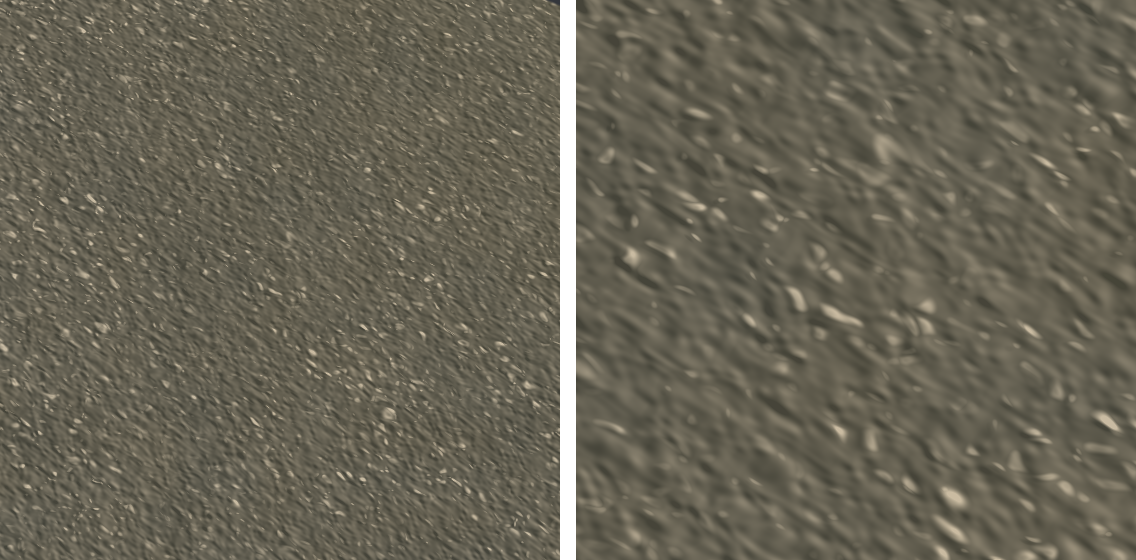
Left, the full canvas; right, a detail of the centre.
Reproduce this texture procedurally as a three.js fragment shader.

```glsl
varying vec2 vUv;

float hash(vec2 p) {
  vec3 q = fract(vec3(p.xyx) * 0.1031);
  q += dot(q, q.yzx + 33.33);
  return fract((q.x + q.y) * q.z);
}

float noise(vec2 p) {
  vec2 i = floor(p), f = fract(p);
  f = f * f * (3.0 - 2.0 * f);
  return mix(mix(hash(i), hash(i + vec2(1.0, 0.0)), f.x),
             mix(hash(i + vec2(0.0, 1.0)), hash(i + 1.0), f.x), f.y);
}

// Soft rounded stones, one candidate per cell; share is the filled fraction
float stones(vec2 p, float share) {
  vec2 cell = floor(p);
  float cover = 0.0;
  for (int y = -1; y <= 1; y++) {
    for (int x = -1; x <= 1; x++) {
      vec2 id = cell + vec2(float(x), float(y));
      vec2 centre = id + 0.1 + 0.8 * vec2(hash(id + 11.3), hash(id + 47.9));
      float pick = hash(id + 83.1);
      float radius = mix(0.24, 0.5, pow(hash(id + 29.7), 1.8));
      float strength = mix(0.4, 1.0, hash(id + 61.5));
      float body = 1.0 - smoothstep(radius * 0.25, radius, length(p - centre));
      cover = max(cover, body * strength * step(pick, share));
    }
  }
  return cover;
}

// Light stone cover: large pebbles and dimmer fine chips, gathered in clusters
float pebbleCover(vec2 p) {
  vec2 warp = vec2(noise(p * 0.8 + 7.0), noise(p * 0.8 + 91.0)) - 0.5;
  vec2 q = p + warp * 1.1;
  float large = stones(q * 0.44 + 20.0, 0.3);
  float fine = stones(q * 0.72 + 150.0, 0.34) * 0.62;
  float cluster = smoothstep(0.2, 0.7, noise(p * vec2(0.16, 0.12) + 5.0));
  return max(large, fine) * mix(0.5, 1.0, cluster);
}

float gritHeight(vec2 p) {
  return noise(p * 0.75 + 9.0) + 0.7 * noise(p * 1.4 + 37.0);
}

void main() {
  // Receding ground, with grains stretched down towards the right
  vec2 ground = vec2((vUv.x - 0.5) * (1.0 + 0.15 * vUv.y) + 0.5,
                     vUv.y * (1.0 + 0.25 * vUv.y));
  float c = cos(0.66), s = sin(0.66);
  vec2 grain = vec2(c * ground.x - s * ground.y, s * ground.x + c * ground.y);
  grain = grain * vec2(72.0, 126.0) + 200.0;

  // Bend the grains so that their outlines stay ragged
  grain += 0.7 * (vec2(noise(grain * 0.45), noise(grain * 0.45 + 63.0)) - 0.5);

  // Relief lit from the upper right
  vec2 towardLight = vec2(0.14, 0.46);
  float pebble = pebbleCover(grain);
  float pebbleSlope = pebble - pebbleCover(grain + towardLight);
  float relief = gritHeight(grain) - gritHeight(grain + towardLight)
               + 0.3 * pebbleSlope;

  float mottle = noise(vUv * 9.0 + 3.0) + noise(vUv * 26.0 + 50.0) - 1.0;
  float contrast = mix(1.0, 0.75, vUv.x * vUv.y);
  float tone = 0.14 + 0.07 * mottle
             + contrast * (0.58 * relief + pebble * (0.76 + 0.7 * relief));

  // Olive grey binder through to pale tan stone
  vec3 binder = vec3(0.33, 0.32, 0.27);
  vec3 paleStone = vec3(0.74, 0.69, 0.595);
  vec3 color = mix(binder, paleStone, clamp(tone, -0.14, 1.12));

  // Faint cool and warm drift
  float drift = noise(vUv * 14.0 + 70.0) - 0.5;
  color += vec3(-0.006, 0.0, 0.008) * drift;
  color += vec3(0.01, 0.006, -0.006) * (vUv.x * vUv.y - 0.25);

  // Dark verge in the far corner
  float verge = (vUv.x - 0.975) * 0.4 + vUv.y - 1.0;
  color = mix(color, vec3(0.2, 0.21, 0.23), smoothstep(-0.003, 0.003, verge));

  gl_FragColor = vec4(color, 1.0);
}
```
